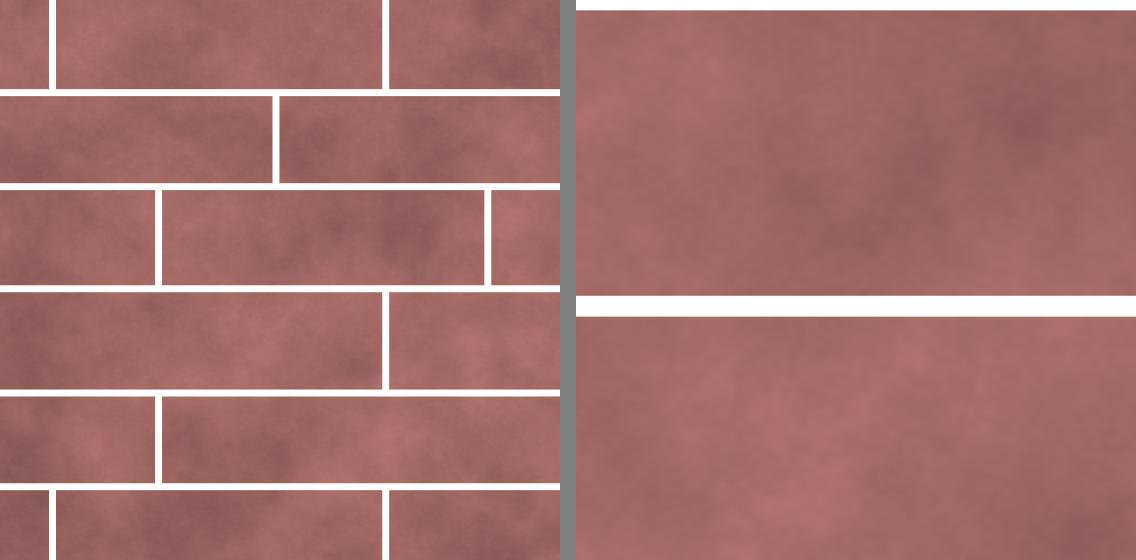
Left: the whole. Right: its middle third, enlarged.
Give the GLSL for this pattern, as a Shadertoy shader.

```glsl
// Long reddish bricks in six courses of uneven height, parted by white joints.
// Joints come from the distance to the nearest bed or head line; the clay is
// mottled by several octaves of value noise.

float hash(vec2 p) {
    return fract(sin(dot(p, vec2(127.1, 311.7))) * 43758.5453);
}

float valueNoise(vec2 p) {
    vec2 cell = floor(p), f = fract(p);
    f = f * f * (3.0 - 2.0 * f);
    return mix(mix(hash(cell), hash(cell + vec2(1, 0)), f.x),
               mix(hash(cell + vec2(0, 1)), hash(cell + vec2(1, 1)), f.x), f.y);
}

// Layered noise, centred on zero
float clouds(vec2 p) {
    float sum = 0.0, amplitude = 0.4;
    for (int i = 0; i < 6; i++) {
        sum += amplitude * (valueNoise(p) - 0.5);
        p = mat2(1.6, 1.2, -1.2, 1.6) * p + 17.3;
        amplitude *= 0.62;
    }
    return sum;
}

// Distance to the nearest joint centre line
float jointDistance(vec2 uv) {
    // Heights of the bed joints, from the bottom up
    float beds[5] = float[5](0.1309, 0.2982, 0.4844, 0.6667, 0.8346);
    // Head joints of each course; a repeated value means a single joint
    vec2 heads[6] = vec2[6](vec2(0.0938, 0.6888), vec2(0.2832), vec2(0.6888),
                            vec2(0.2832, 0.8711), vec2(0.4928), vec2(0.0938, 0.6888));
    float d = 1.0;
    int course = 0;
    for (int i = 0; i < 5; i++) {
        d = min(d, abs(uv.y - beds[i]));
        if (uv.y > beds[i]) course++;
    }
    vec2 headDistance = abs(uv.x - heads[course]);
    return min(d, min(headDistance.x, headDistance.y));
}

void mainImage(out vec4 fragColor, in vec2 fragCoord) {
    vec2 uv = fragCoord / iResolution.xy;
    float pixel = 1.0 / min(iResolution.x, iResolution.y);

    // Broad stains plus fine grain
    float mottle = clouds(uv * 7.0 + 3.7);
    float grain = valueNoise(uv * vec2(190, 230)) - 0.5;
    vec3 clay = vec3(0.62, 0.40, 0.385) * (1.0 + 0.42 * mottle + 0.03 * grain);

    // Flat white joints with a smoothed edge
    float brick = clamp((jointDistance(uv) - 0.0062) / pixel + 0.5, 0.0, 1.0);
    fragColor = vec4(mix(vec3(1.0), clay, brick), 1.0);
}
```
